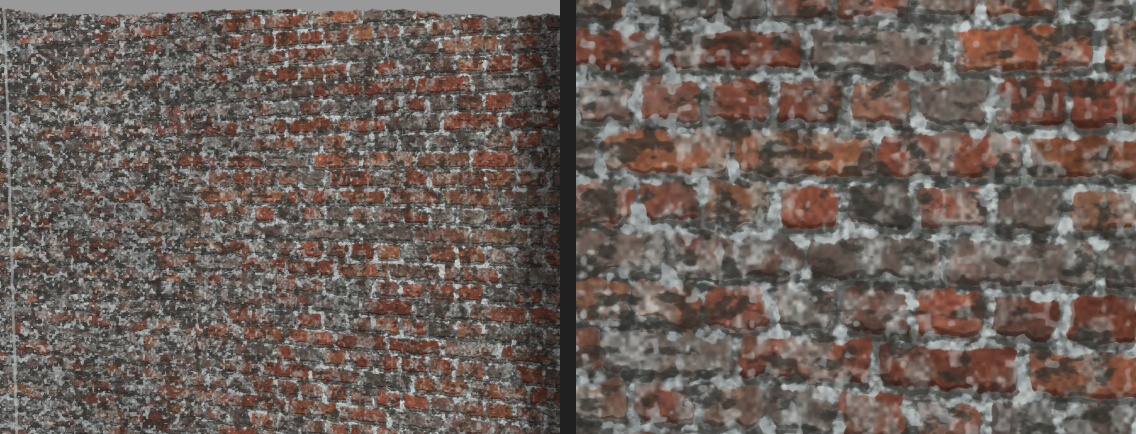
Left, the full canvas; right, a detail of the centre.
A Shadertoy shader for this texture:

```glsl
#define ROW_HEIGHT 0.03125
#define BRICK_LENGTH 0.0863
#define JOINT 0.0062
#define TAPER 0.284
#define VANISH vec2(0.521, 0.461)
#define BOND_ORIGIN vec2(-0.0091, -0.0365)
#define TOP_GAP 0.022
#define LIME_WEAR 0.62

const vec3 RED = vec3(0.51, 0.27, 0.20);
const vec3 ORANGE = vec3(0.58, 0.34, 0.22);
const vec3 UMBER = vec3(0.39, 0.34, 0.31);
const vec3 MORTAR = vec3(0.51, 0.53, 0.51);
const vec3 LIME = vec3(0.67, 0.70, 0.70);
const vec3 GRIME = vec3(0.19, 0.19, 0.17);
const vec3 BACKDROP = vec3(0.60);

float hash(vec2 p) {
    vec3 q = fract(p.xyx * 0.1031);
    q += dot(q, q.yzx + 33.33);
    return fract((q.x + q.y) * q.z);
}

float noise(vec2 p) {
    vec2 i = floor(p), f = fract(p);
    f = f * f * (3.0 - 2.0 * f);
    return mix(mix(hash(i), hash(i + vec2(1, 0)), f.x),
               mix(hash(i + vec2(0, 1)), hash(i + vec2(1, 1)), f.x), f.y);
}

float fbm(vec2 p) {
    float sum = 0.0, amp = 0.533;
    for (int i = 0; i < 4; i++) {
        sum += amp * noise(p);
        p = mat2(1.6, 1.2, -1.2, 1.6) * p + 7.3;
        amp *= 0.5;
    }
    return sum;
}

// Rows converge towards the left
vec2 wallCoord(vec2 p) {
    return (p - VANISH) / (1.0 + TAPER * (p.x - VANISH.x));
}

// Cross bond: header rows between stretcher rows staggered by half a brick
float brickDistance(vec2 w, out vec2 id) {
    w -= BOND_ORIGIN;
    float row = floor(w.y / ROW_HEIGHT + 0.5);
    bool header = mod(row, 2.0) > 0.5;
    float len = BRICK_LENGTH * (header ? 0.5 : 1.0);
    float stagger = header ? 0.25 : 0.25 * mod(row, 4.0);
    float x = w.x - BRICK_LENGTH * stagger + 0.005 * (hash(vec2(row, 4.0)) - 0.5);
    id = vec2(floor(x / len), row + (header ? 200.0 : 100.0));
    vec2 local = vec2(x - (id.x + 0.5) * len, w.y - row * ROW_HEIGHT);
    float gap = JOINT * (0.4 + 0.25 * hash(id + 9.0));
    float corner = 0.003;
    vec2 d = abs(local) - 0.5 * vec2(len, ROW_HEIGHT) + gap + corner;
    return length(max(d, 0.0)) + min(max(d.x, d.y), 0.0) - corner;
}

void mainImage(out vec4 fragColor, in vec2 fragCoord) {
    vec2 p = fragCoord / iResolution.x;
    float aspect = iResolution.y / iResolution.x;
    float px = 1.0 / iResolution.x;

    // Decay grows towards the left
    float decay = clamp(1.0 - smoothstep(0.15, 0.62, p.x)
                        + 0.9 * (fbm(p * 7.0) - 0.5), 0.0, 1.0);
    float grain = noise(p * 330.0);
    float grit = fbm(p * 110.0);
    float stain = fbm(p * vec2(34.0, 48.0) + 20.0);

    // Chipped bricks and the shadow they cast
    vec2 w = wallCoord(p);
    w += (vec2(fbm(p * 28.0), fbm(p * 28.0 + 50.0)) - 0.5) * mix(0.004, 0.010, decay);
    vec2 id, unusedId;
    float chips = (grit - 0.5) * mix(0.007, 0.018, decay);
    float dist = brickDistance(w, id) + chips;
    float above = brickDistance(w + vec2(-0.001, 0.0042), unusedId) + chips;
    float below = brickDistance(w - vec2(0.0, 0.0035), unusedId) + chips;
    float soft = max(px, 0.0009);
    float brick = 1.0 - smoothstep(-soft, soft, dist);
    float shadow = (1.0 - brick) * (1.0 - smoothstep(-0.001, 0.001, above));
    float lip = brick * smoothstep(-0.001, 0.001, below);

    // Fired clay, a different tone in each brick
    float tone = hash(id);
    vec3 clay = mix(UMBER, RED, smoothstep(0.15, 0.75, tone + 0.6 * (stain - 0.5) - 0.12 * decay));
    clay = mix(clay, ORANGE, 0.75 * smoothstep(0.72, 0.95, hash(id + 31.0)));
    clay *= 0.80 + 0.26 * hash(id + 17.0) + 0.5 * (grit - 0.5);
    float bloom = smoothstep(0.46, 0.70, fbm(p * vec2(65.0, 48.0) + 4.0) + 0.10 * decay);
    clay = mix(clay, MORTAR * (0.85 + 0.4 * grain), LIME_WEAR * bloom);
    clay *= 1.0 - 0.35 * lip;

    // Crumbly joints
    vec3 joint = mix(MORTAR * 0.80, LIME, smoothstep(0.38, 0.66, grit + 0.15 * (grain - 0.5)));
    joint = mix(joint, joint * 0.72, decay);
    joint = mix(joint, GRIME, shadow * (0.45 + 0.3 * stain));
    vec3 color = mix(joint, clay, brick);

    // Pits, lime flecks and grey weathering
    float pits = smoothstep(0.55, 0.72, fbm(p * vec2(85.0, 130.0) + 70.0) + 0.07 * decay);
    color = mix(color, GRIME, 0.72 * pits);
    float flecks = smoothstep(0.62, 0.82, noise(p * 210.0 + 12.0) * 0.65 + grit * 0.45);
    color = mix(color, LIME, flecks * mix(0.35, 0.75, decay));
    color = mix(color, vec3(dot(color, vec3(0.33))), 0.12 + 0.22 * decay);
    color *= 0.86 + 0.28 * grain;

    // Pale seam at the left corner
    float seam = abs(p.x - 0.030 + 0.029 * p.y + 0.004 * (stain - 0.5));
    color = mix(color, LIME * (0.7 + 0.4 * grit), 0.75 * (1.0 - smoothstep(0.001, 0.004, seam)));

    // Shade at the right and broad uneven light
    float shade = smoothstep(0.88, 0.985, p.x + 0.05 * (fbm(p * 6.0 + 3.0) - 0.5));
    color *= (1.0 - 0.48 * shade) * (0.90 + 0.24 * fbm(p * 5.0 + 30.0));

    // Ragged top edge
    float rim = aspect - TOP_GAP + 0.018 * (noise(vec2(p.x * 10.0, 3.0)) - 0.5)
              + 0.010 * (fbm(p * 75.0 + 8.0) - 0.5);
    color = mix(color, BACKDROP, smoothstep(-px, px, p.y - rim));
    fragColor = vec4(clamp(color, 0.0, 1.0), 1.0);
}
```
